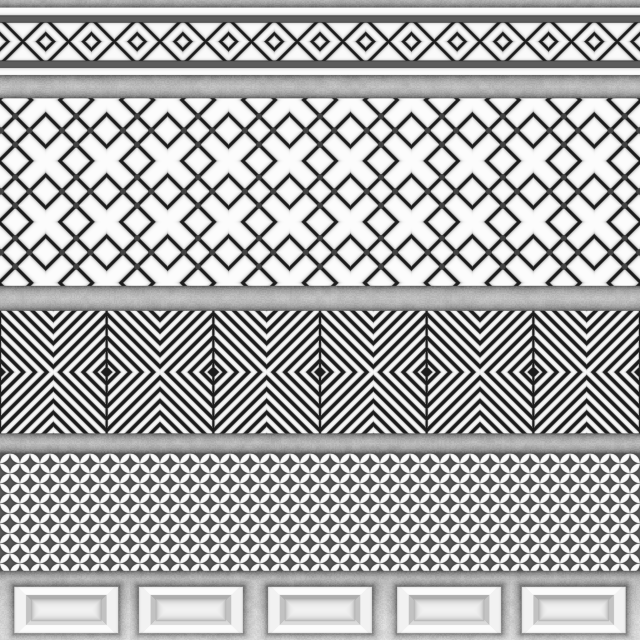
Write a WebGL 2 fragment shader that draws this texture map.

```glsl
#version 300 es
precision highp float;
// Grey relief trim sheet: diamond rail, lattice, chevrons, petals and framed panels.
uniform vec2 u_resolution;
out vec4 fragColor;

const float WHITE = 0.99;
const float INK = 0.11;
const float DIAG = 0.7071;

float hash(vec2 p) {
  return fract(sin(dot(p, vec2(127.1, 311.7))) * 43758.5453);
}

float noise(vec2 p) {
  vec2 i = floor(p), f = fract(p);
  f = f * f * (3.0 - 2.0 * f);
  return mix(mix(hash(i), hash(i + vec2(1, 0)), f.x),
             mix(hash(i + vec2(0, 1)), hash(i + vec2(1, 1)), f.x), f.y);
}

float l1(vec2 p) { return abs(p.x) + abs(p.y); }

// Offset from the nearest multiple of a period
float centred(float x, float period) {
  return x - period * floor(x / period + 0.5);
}

// 1 inside a shape (negative distance), 0 outside
float cover(float d, float aa) { return 1.0 - smoothstep(-aa, aa, d); }

// Shading that fades with distance, full strength at or below zero
float fade(float d, float reach) { return exp(-max(d, 0.0) / reach); }

float boxDist(vec2 p, vec2 halfSize) {
  vec2 d = abs(p) - halfSize;
  return length(max(d, 0.0)) + min(max(d.x, d.y), 0.0);
}

// Dark engraved line with a soft shaded rim on white
float groove(float d, float halo, float aa) {
  return mix(WHITE - 0.36 * fade(d, halo), INK, cover(d, aa));
}

float diamondRail(vec2 p, float aa) {
  float y = abs(p.y);
  vec2 q = vec2(centred(p.x, 1.0 / 14.0), p.y);
  float ring = min(abs(l1(q) - 1.0 / 28.0), abs(l1(q) - 0.0125)) * DIAG;
  float shade = groove(ring - 0.0021, 0.0016, aa);
  float strip = abs(y - 0.0352) - 0.0056;
  float stripShade = 0.36 - 0.16 * smoothstep(-0.0022, 0.0, strip);
  float rail = WHITE - 0.3 * fade(strip, 0.0016);
  shade = mix(shade * mix(1.0, rail, 0.7), rail, step(0.0352, y));
  return mix(shade, stripShade, cover(strip, aa));
}

float diamondLattice(vec2 p, float aa) {
  const float PERIOD = 1.0 / 10.5;
  const float SMALL = 0.233;
  vec2 q = abs(fract(p / PERIOD) - 0.5);
  float large = min(l1(q - vec2(0.5, 0)), l1(q - vec2(0, 0.5)));
  float line = min(abs(large - 0.5 + SMALL), abs(l1(q) - SMALL));
  float shade = groove(line * DIAG * PERIOD - 0.0024, 0.0017, aa);
  // Raised grey knots at the crossings
  float knot = min(length(q - vec2(SMALL, 0)), length(q - vec2(0, SMALL)));
  return mix(shade, 0.25, cover(knot * PERIOD - 0.0047, aa));
}

float chevrons(vec2 p, float aa) {
  vec2 q = vec2(centred(p.x, 1.0 / 6.0), p.y);
  float stripe = abs(centred(l1(q), 0.0183)) * DIAG - 0.0026;
  float heart = (l1(q) - 0.009) * DIAG;
  float seam = abs(q.x) - 0.0016;
  return groove(min(min(stripe, heart), seam), 0.0012, aa);
}

float petals(vec2 p, float aa) {
  const float PERIOD = 1.0 / 32.0;
  vec2 a = fract(p / PERIOD + 0.5) - 0.5;
  vec2 b = fract(p / PERIOD) - 0.5;
  float lens = (max(length(a), length(b)) - 0.5) * PERIOD;
  float ground = 0.36 - 0.15 * fade(lens, 0.0018);
  float petal = WHITE - 0.22 * fade(-lens, 0.0008);
  return mix(ground, petal, cover(lens, aa));
}

// Mitred frame around a sunken panel
float framedPanel(vec2 p, float outer, float aa) {
  vec2 edge = abs(p) - vec2(0.063, 0.0235);
  float inner = max(edge.x, edge.y);
  float side = smoothstep(-aa, aa, edge.x - edge.y);
  float rim = WHITE - 0.04 * side - 0.2 * fade(-outer, 0.0012);
  float bevel = mix(p.y > 0.0 ? 0.68 : 0.86, 0.76, side);
  float sunk = boxDist(p, vec2(0.055, 0.0175));
  float panel = 0.96 - 0.28 * fade(-sunk, 0.005);
  float shade = mix(rim, bevel, cover(inner, aa));
  return mix(shade, panel, cover(sunk, aa));
}

void main() {
  vec2 uv = gl_FragCoord.xy / u_resolution;
  float aa = 0.75 / min(u_resolution.x, u_resolution.y);

  // Band extents
  float rail = abs(uv.y - 0.9355) - 0.0527;
  float lattice = abs(uv.y - 0.6999) - 0.1465;
  float chevron = abs(uv.y - 0.4186) - 0.0957;
  float petal = abs(uv.y - 0.1999) - 0.0918;

  // Five slightly unevenly spaced panels
  float k = clamp(floor((uv.x - 0.5) / 0.198 + 0.5), -2.0, 2.0);
  float panelX = 0.5 + k * 0.1982 + 0.0035 * sin(k * 1.5708);
  vec2 panelPos = uv - vec2(panelX, 0.0469);
  float panel = boxDist(panelPos, vec2(0.0815, 0.0365));

  // Grainy backing with contact shadows
  float gap = min(min(min(rail, lattice), min(chevron, petal)), panel);
  float shade = mix(0.88, 0.77, smoothstep(0.0, 0.11, uv.y));
  shade -= 0.42 * fade(gap, 0.0065);
  shade += 0.05 * (hash(floor(uv * 512.0)) - 0.5) + 0.05 * (noise(uv * 90.0) - 0.5);

  shade = mix(shade, diamondRail(uv - vec2(0, 0.9350), aa), cover(rail, aa));
  shade = mix(shade, diamondLattice(uv - vec2(0.0714, 0.6533), aa), cover(lattice, aa));
  shade = mix(shade, chevrons(uv - vec2(0, 0.4186), aa), cover(chevron, aa));
  shade = mix(shade, petals(uv - vec2(0.0156, 0.2760), aa), cover(petal, aa));
  shade = mix(shade, framedPanel(panelPos, panel, aa), cover(panel, aa));
  fragColor = vec4(vec3(clamp(shade, 0.0, 1.0)), 1.0);
}
```
